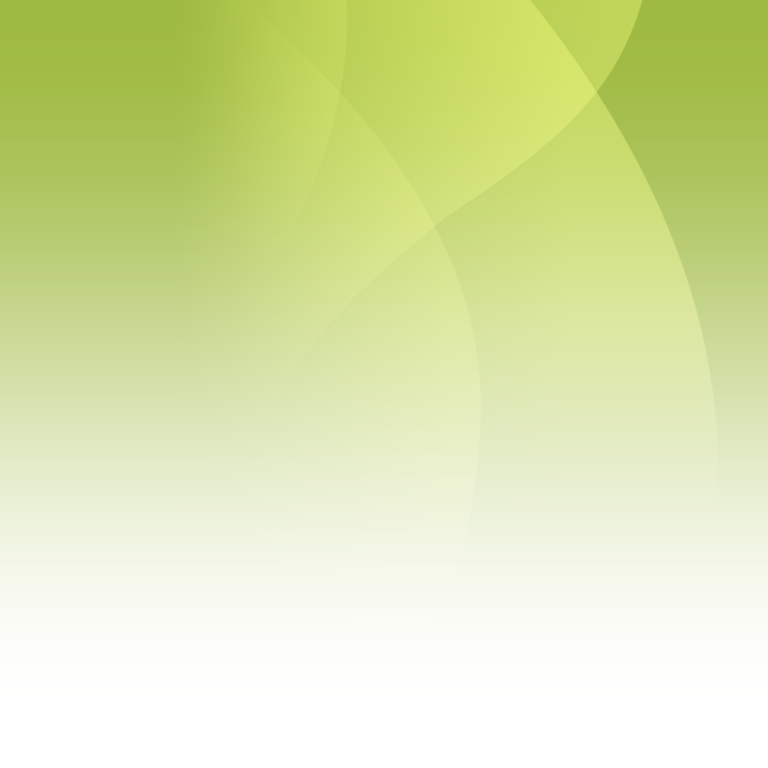
Give the GLSL for this background, as a three.js fragment shader.

```glsl
// Soft green backdrop fading to white, crossed by four translucent curved veils.
// Each veil lies left of a curve x = f(y), brightens toward that edge and
// dissolves downward; a vertical white fade covers the whole.

varying vec2 vUv;

const vec3 BASE_GREEN = vec3(0.623, 0.728, 0.255);
const vec3 GLOW_LIME  = vec3(0.96, 1.0, 0.5);
const vec3 PAPER      = vec3(1.0);

const float EDGE_SOFTNESS = 0.0015;
const float WHITE_LEVEL   = 0.0625;  // height at which the fade is fully white

// Apex (x, y) of each bowed edge, and its curvature
const vec2  OUTER_APEX = vec2(0.935, 0.388);
const float OUTER_BEND = 0.653;
const vec2  INNER_APEX = vec2(0.626, 0.473);
const float INNER_BEND_ABOVE = 1.11;
const float INNER_BEND_BELOW = 0.69;
const vec2  SMALL_APEX = vec2(0.452, 0.98);
const float SMALL_BEND = 0.92;

// Centre, half width and steepness of the S-shaped edge
const vec2  WAVE_CENTRE = vec2(0.579, 0.716);
const float WAVE_REACH  = 0.286;
const float WAVE_LENGTH_ABOVE = 0.193;
const float WAVE_LENGTH_BELOW = 0.237;

// Peak opacity of each veil
const float OUTER_OPACITY = 0.42;
const float INNER_OPACITY = 0.23;
const float SMALL_OPACITY = 0.16;
const float WAVE_OPACITY  = 0.40;

float bowedEdge(float y, vec2 apex, float bend) {
  float dy = y - apex.y;
  return apex.x - bend * dy * dy;
}

float waveEdge(float y) {
  float dy = y - WAVE_CENTRE.y;
  float t = dy / (dy > 0.0 ? WAVE_LENGTH_ABOVE : WAVE_LENGTH_BELOW);
  float sigmoid = 1.0 - 2.0 / (exp(2.0 * t) + 1.0);
  return WAVE_CENTRE.x + WAVE_REACH * sigmoid;
}

// Coverage left of an edge, ramped across rampX and faded over fadeY
float veil(vec2 p, float edgeX, vec2 rampX, vec2 fadeY) {
  float inside = 1.0 - smoothstep(-EDGE_SOFTNESS, EDGE_SOFTNESS, p.x - edgeX);
  float ramp = clamp((p.x - rampX.x) / (rampX.y - rampX.x), 0.0, 1.0);
  return inside * ramp * smoothstep(fadeY.x, fadeY.y, p.y);
}

void main() {
  vec2 p = vUv;

  // Edges of the four veils at this height
  float outerX = bowedEdge(p.y, OUTER_APEX, OUTER_BEND);
  float innerBend = p.y > INNER_APEX.y ? INNER_BEND_ABOVE : INNER_BEND_BELOW;
  float innerX = bowedEdge(p.y, INNER_APEX, innerBend);
  float smallX = bowedEdge(p.y, SMALL_APEX, SMALL_BEND);
  float waveX = waveEdge(p.y);

  // Layered veils
  vec3 color = BASE_GREEN;
  color = mix(color, GLOW_LIME,
    OUTER_OPACITY * veil(p, outerX, vec2(0.23, 0.74), vec2(0.28, 0.62)));
  color = mix(color, GLOW_LIME,
    WAVE_OPACITY * veil(p, waveX, vec2(0.23, 0.82), vec2(0.38, 0.70)));
  color = mix(color, GLOW_LIME,
    INNER_OPACITY * veil(p, innerX, vec2(0.30, 0.58), vec2(0.14, 0.42)));
  color = mix(color, GLOW_LIME,
    SMALL_OPACITY * veil(p, smallX, vec2(0.25, 0.45), vec2(0.60, 0.86)));

  // White fade from the top down
  float whiteness = 1.0 - smoothstep(WHITE_LEVEL, 1.0, p.y);
  color = mix(color, PAPER, whiteness);

  gl_FragColor = vec4(color, 1.0);
}
```
